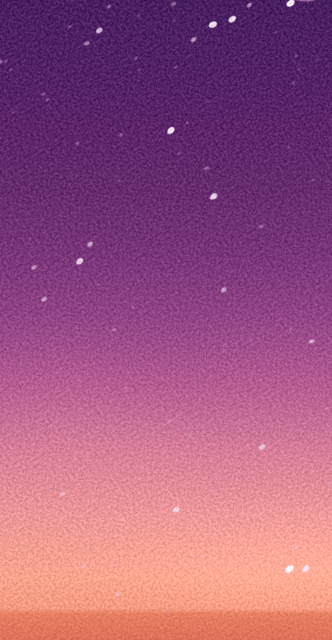
This texture is drawn by a WebGL 2 fragment shader. Its source:

```glsl
#version 300 es
precision highp float;

uniform vec2 u_resolution;
out vec4 fragColor;

#define STAR_COUNT 84
#define STAR_SEED 17.3
#define STAR_MIN_RADIUS 0.0034
#define STAR_MAX_RADIUS 0.0068
#define STAR_TILT 0.55
#define GRAIN_SCALE 231.0
#define GRAIN_AMOUNT 0.13
#define HORIZON 0.044
#define GROUND_TOP vec3(0.91, 0.50, 0.395)
#define GROUND_BASE vec3(0.87, 0.44, 0.345)
#define GLOW_COLOR vec3(0.055, 0.045, 0.04)
#define STAR_TINT vec3(0.86, 0.57, 0.82)

// Sky colours at equal steps from zenith to horizon
const vec3 SKY[11] = vec3[11](
    vec3(0.285, 0.120, 0.380), vec3(0.320, 0.130, 0.400),
    vec3(0.360, 0.145, 0.415), vec3(0.405, 0.172, 0.435),
    vec3(0.475, 0.212, 0.475), vec3(0.575, 0.270, 0.530),
    vec3(0.710, 0.362, 0.575), vec3(0.840, 0.490, 0.600),
    vec3(0.920, 0.585, 0.595), vec3(0.970, 0.635, 0.550),
    vec3(0.945, 0.565, 0.450));

vec2 hash2(vec2 p) {
    vec3 q = fract(p.xyx * vec3(0.1031, 0.1030, 0.0973));
    q += dot(q, q.yzx + 33.33);
    return fract((q.xx + q.yz) * q.zy);
}

float cornerGradient(vec2 cell, vec2 offset) {
    float angle = 6.2832 * hash2(cell).x;
    return dot(vec2(cos(angle), sin(angle)), offset);
}

float gradientNoise(vec2 p) {
    vec2 i = floor(p), f = fract(p);
    vec2 w = f * f * f * (f * (f * 6.0 - 15.0) + 10.0);
    vec2 e = vec2(1.0, 0.0);
    float low = mix(cornerGradient(i, f), cornerGradient(i + e, f - e), w.x);
    float high = mix(cornerGradient(i + e.yx, f - e.yx),
                     cornerGradient(i + 1.0, f - 1.0), w.x);
    return mix(low, high, w.y);
}

mat2 rotation(float a) {
    return mat2(cos(a), -sin(a), sin(a), cos(a));
}

vec3 skyRamp(float depth) {
    float s = clamp(depth, 0.0, 0.9999) * 10.0;
    int k = int(s);
    return mix(SKY[k], SKY[k + 1], fract(s));
}

// Tilted oval stars, denser towards the zenith and mostly faint
vec3 addStars(vec3 color, vec2 p, float aspect, float pixel) {
    for (int i = 0; i < STAR_COUNT; i++) {
        vec2 place = hash2(vec2(float(i) * 7.31, STAR_SEED));
        vec2 kind = hash2(vec2(STAR_SEED + 41.0, float(i) * 5.17));
        vec2 center = vec2(place.x * aspect, 1.0 - 0.96 * pow(place.y, 1.35));
        float power = pow(kind.x, 4.5);
        float radius = mix(STAR_MIN_RADIUS, STAR_MAX_RADIUS, power);
        vec2 q = rotation(STAR_TILT + 0.5 * (kind.y - 0.5)) * (p - center);
        q.x = abs(q.x);
        float d = length(q * vec2(0.85, 1.25));
        float soft = max(pixel, radius * mix(0.9, 0.3, power));
        float cover = 1.0 - smoothstep(radius - soft, radius + 0.5 * pixel, d);
        float alpha = cover * mix(0.18 + 0.2 * kind.y, 1.0, power);
        color = mix(color, mix(STAR_TINT, vec3(1.0, 0.97, 1.0), sqrt(power)), alpha);
    }
    return color;
}

void main() {
    vec2 uv = gl_FragCoord.xy / u_resolution;
    float aspect = u_resolution.x / u_resolution.y;
    vec2 p = vec2(uv.x * aspect, uv.y);
    float pixel = 1.0 / u_resolution.y;

    // Sky with a faintly uneven blend
    float drift = 0.012 * gradientNoise(p * 5.0 + 9.0);
    vec3 color = skyRamp(1.0 - uv.y + drift);

    // Warm glow low on the right
    vec2 g = (uv - vec2(0.95, 0.115)) / vec2(0.55, 0.075);
    color += GLOW_COLOR * exp(-dot(g, g));

    // Ground band with a soft upper edge
    vec3 ground = mix(GROUND_BASE, GROUND_TOP, clamp(uv.y / HORIZON, 0.0, 1.0));
    float band = 1.0 - smoothstep(HORIZON - 0.005, HORIZON + 0.007, uv.y);
    color = mix(color, ground, band);

    color = addStars(color, p, aspect, pixel);

    // Pink wisp at the top edge
    vec2 wisp = (uv - vec2(0.92, 1.001)) / vec2(0.035, 0.004);
    color = mix(color, STAR_TINT * 0.85, 0.75 * (1.0 - smoothstep(0.5, 1.2, length(wisp))));

    // Film grain in two sizes
    vec2 grainPos = rotation(0.6) * p * GRAIN_SCALE;
    float grain = gradientNoise(grainPos) + 0.7 * gradientNoise(grainPos * 1.83 + 31.0);
    color += GRAIN_AMOUNT * grain * vec3(1.0, 0.75, 0.85) * mix(1.0, 0.65, band);

    fragColor = vec4(clamp(color, 0.0, 1.0), 1.0);
}
```
